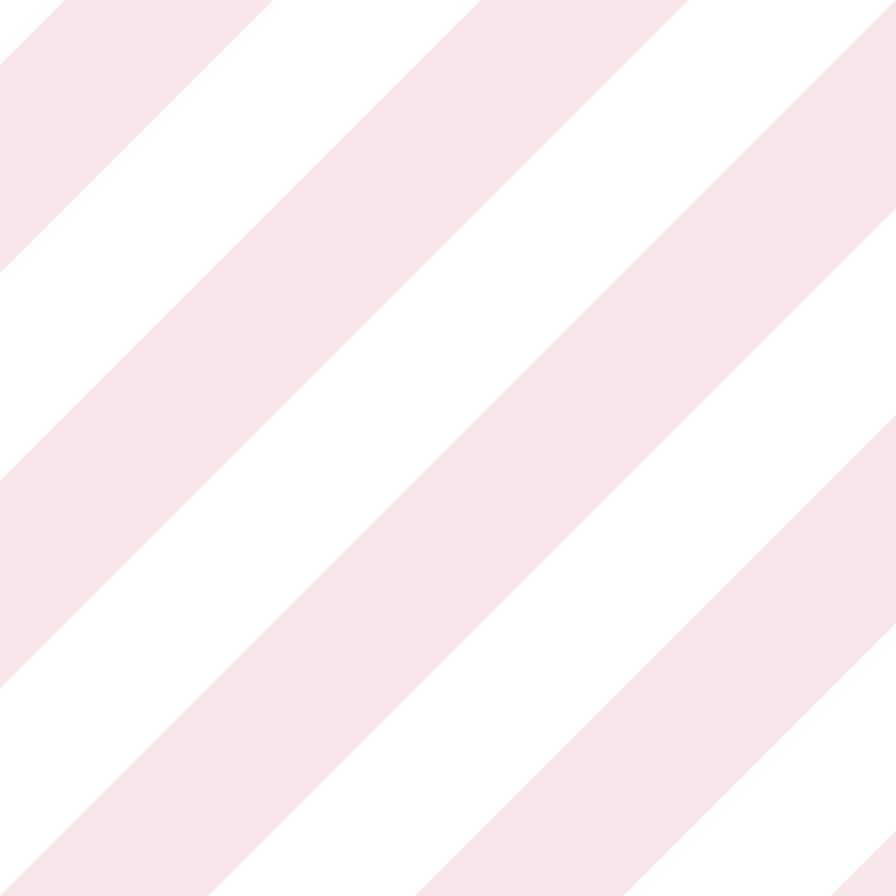
A Shadertoy shader for this pattern:

```glsl
// Wide pale pink and white diagonal stripes of equal width, rising to the right.

const vec3 WHITE = vec3(1.0);
const vec3 PALE_PINK = vec3(0.969, 0.898, 0.914);
const float STRIPE_PERIOD = 0.4635; // horizontal repeat, in canvas heights

// Signed distance to the stripe edges, positive inside a stripe.
// Each stripe fills the first half of its period, starting on the main diagonal.
float diagonalStripes(vec2 p, float period) {
    float phase = (p.x - p.y) / period;
    float fromCentre = abs(fract(phase + 0.25) - 0.5);
    return (0.25 - fromCentre) * period * inversesqrt(2.0);
}

// Coverage of a shape, blended over one pixel at its edge.
float coverage(float signedDistance, float pixelSize) {
    return clamp(signedDistance / pixelSize + 0.5, 0.0, 1.0);
}

void mainImage(out vec4 fragColor, in vec2 fragCoord) {
    float pixelSize = 1.0 / iResolution.y;
    vec2 p = fragCoord * pixelSize;

    float stripe = coverage(diagonalStripes(p, STRIPE_PERIOD), pixelSize);
    fragColor = vec4(mix(WHITE, PALE_PINK, stripe), 1.0);
}
```
